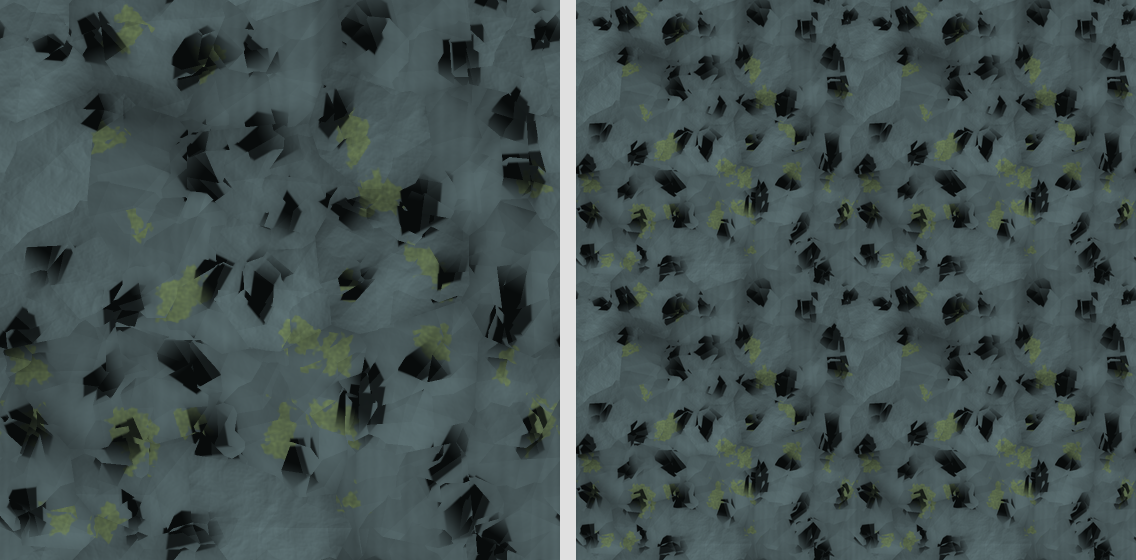
Left, the tile; right, the same tile 2 across and 2 down.
Reproduce this texture procedurally as a Shadertoy shader.

```glsl
// Tiling faceted grey-green rock with dark angular cavities and frayed moss patches.
#define ROCKS 5.0
#define FACETS 11.0
#define CAVITIES 7.0
#define MOSSES 7.0
#define CAVITY_SHARE 0.9
#define MOSS_SHARE 0.6
#define WRINKLE 0.36
#define ROCK_LIGHT vec3(0.325, 0.395, 0.405)
#define MOSS_COLOR vec3(0.37, 0.435, 0.285)
#define CAVITY_COLOR vec3(0.03, 0.042, 0.042)

const float TAU = 6.2832;

// Integer hash of a non-negative cell and a seed
vec3 rnd(vec2 cell, float seed) {
    uvec3 v = uvec3(vec3(cell, seed)) * 1664525u + 1013904223u;
    v.x += v.y * v.z; v.y += v.z * v.x; v.z += v.x * v.y;
    v ^= v >> 16u;
    v.x += v.y * v.z; v.y += v.z * v.x; v.z += v.x * v.y;
    return vec3(v >> 8u) / 16777216.0;
}

vec2 wrapCell(vec2 cell, float n) { return floor(mod(cell + 0.5, n)); }

mat2 rotation(float a) { return mat2(cos(a), sin(a), -sin(a), cos(a)); }

float corner(vec2 cell, vec2 offset, float n) {
    return dot(rnd(wrapCell(cell, n), 3.0).xy * 2.0 - 1.0, offset);
}

// Gradient noise that wraps after n cells across the canvas
float noise(vec2 p, float n) {
    p *= n;
    vec2 i = floor(p), f = p - i, e = vec2(1, 0);
    vec2 u = f * f * f * (f * (f * 6.0 - 15.0) + 10.0);
    return mix(mix(corner(i, f, n), corner(i + e.xy, f - e.xy, n), u.x),
               mix(corner(i + e.yx, f - e.yx, n), corner(i + 1.0, f - 1.0, n), u.x), u.y);
}

float wrinkles(vec2 p) {
    float sum = 0.0, amp = 1.0, n = 18.0;
    for (int i = 0; i < 4; i++) {
        sum -= amp * abs(noise(p, n));
        amp *= 0.55;
        n *= 2.0;
    }
    return sum;
}

struct Facet { vec2 id, local, slope; float height; };

// Highest of the scattered five-sided pyramids
Facet facetAt(vec2 p, float n, float seed) {
    p *= n;
    Facet best = Facet(vec2(0), vec2(0), vec2(0), -9.0);
    for (int y = -1; y <= 1; y++)
    for (int x = -1; x <= 1; x++) {
        vec2 cell = floor(p) + vec2(x, y), id = wrapCell(cell, n), slope = vec2(0);
        vec3 r = rnd(id, seed);
        vec2 local = p - cell - 0.15 - 0.7 * r.xy;
        float gauge = -9.0;
        for (int k = 0; k < 5; k++) {
            float s = float(k), a = TAU * (s + 0.6 * fract(r.z * (7.0 + 13.0 * s))) / 5.0;
            vec2 side = vec2(cos(a), sin(a)) * mix(0.75, 1.25, fract(r.x * (11.0 + 17.0 * s)));
            float d = dot(local, side);
            if (d > gauge) { gauge = d; slope = side; }
        }
        float height = 0.3 * r.z - gauge;
        if (height > best.height) best = Facet(id, local / n, slope, height);
    }
    return best;
}

// Scattered convex shards: x = edge distance, y = depth fading towards one end
vec2 shards(vec2 p, float n, float seed, float share) {
    p *= n;
    vec2 result = vec2(9.0, 0.0);
    for (int y = -1; y <= 1; y++)
    for (int x = -1; x <= 1; x++) {
        vec2 cell = floor(p) + vec2(x, y), id = wrapCell(cell, n);
        vec3 r = rnd(id, seed), q = rnd(id, seed + 1.0);
        if (q.x > share) continue;
        vec2 local = rotation(2.4 * (r.z - 0.5)) * (p - cell - 0.2 - 0.6 * r.xy);
        local *= vec2(1.5, q.y < 0.5 ? -1.0 : 1.0) / mix(0.7, 1.25, q.z);
        float d = -9.0;
        for (int k = 0; k < 5; k++) {
            float s = float(k), a = TAU * (s + 0.6 * fract(q.z * (5.0 + 11.0 * s))) / 5.0;
            d = max(d, dot(local, vec2(cos(a), sin(a))) - mix(0.2, 0.42, fract(r.y * (9.0 + 13.0 * s))));
        }
        float fade = smoothstep(-0.38, 0.12, local.y + 0.5 * (q.y - 0.5) * local.x);
        fade *= local.x + 0.4 * local.y > 0.12 ? 0.72 : 1.0;
        result = vec2(min(result.x, d), max(result.y, fade * smoothstep(0.01, -0.03, d)));
    }
    return result;
}

vec3 surface(vec2 p) {
    // Large rocks, each cut into its own facets
    Facet rock = facetAt(p, ROCKS, 11.0);
    vec3 r = rnd(rock.id, 21.0);
    Facet facet = facetAt(p + r.xy, FACETS, 31.0);
    vec3 f = rnd(facet.id, 41.0);
    vec2 sun = vec2(-0.5, 0.85);
    float shade = 0.9 + 0.1 * (r.x - 0.5) + 0.08 * (f.x - 0.5);
    shade -= 0.045 * dot(rock.slope, sun) + 0.03 * dot(facet.slope, sun);
    shade += 0.5 * dot(facet.local, f.yz - 0.5);
    shade *= mix(0.72, 1.04, smoothstep(-0.75, -0.2, rock.height));

    // Soft clouds, embossed wrinkles and stretched streaks
    vec2 q = rotation(TAU * r.z) * rock.local + r.xy;
    q += 0.012 * vec2(noise(q, 13.0), noise(q + 0.37, 13.0));
    float relief = wrinkles(q + 0.0012) - wrinkles(q - 0.0012);
    shade += WRINKLE * relief * mix(0.25, 1.0, smoothstep(0.45, 0.7, r.y));
    shade += 0.09 * noise(q * vec2(1.0, 2.2), 14.0) + 0.07 * noise(p, 9.0);
    if (r.y < 0.15) shade += 0.09 * noise(vec2(p.x, 0.313), 64.0);
    vec3 color = ROCK_LIGHT * shade;

    // Moss with grainy, frayed borders
    vec2 bent = p + 0.01 * facet.slope;
    float fray = 0.16 * noise(p, 36.0) + 0.12 * noise(p, 90.0);
    float moss = smoothstep(0.02, -0.03, shards(bent, MOSSES, 51.0, MOSS_SHARE).x + fray + 0.05);
    float grain = 0.16 * noise(p, 150.0) + 0.12 * noise(p, 60.0);
    color = mix(color, MOSS_COLOR * (shade + 0.08 + grain), moss * (0.8 + grain));

    // Cavities: crisp on one side, fading out on the other
    vec2 cavity = shards(p + 0.012 * facet.slope, CAVITIES, 61.0, CAVITY_SHARE);
    color *= 1.0 - 0.14 * exp(-9.0 * max(cavity.x, 0.0));
    return mix(color, CAVITY_COLOR, clamp(cavity.y * 1.08, 0.0, 1.0));
}

void mainImage(out vec4 fragColor, in vec2 fragCoord) {
    // Four samples smooth the facet edges
    vec3 sum = vec3(0);
    for (int i = 0; i < 4; i++) {
        vec2 offset = vec2(i & 1, i >> 1) * 0.5 - 0.25;
        sum += surface((fragCoord + offset) / iResolution.xy);
    }
    fragColor = vec4(sum / 4.0, 1.0);
}
```
